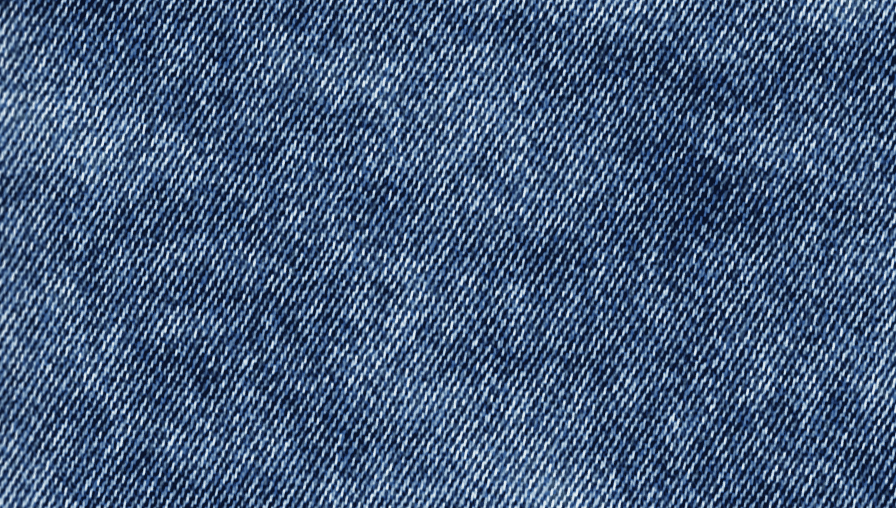
Write a Shadertoy shader that draws this texture.

```glsl
// Washed blue denim: leaning twill stitches under soft, worn fading.

// Lengths are fractions of the canvas height.
const float YARN_WIDTH    = 0.0055;  // spacing of the warp yarns
const float STITCH_PERIOD = 0.0375;  // stitch and gap along one yarn
const float YARN_LEAN     = 0.17;    // sideways drift per unit of height
const float TWILL_STEP    = 1.0 / 3.0;
const float FLOAT_LENGTH  = 0.50;    // share of the period left on top
const float STITCH_JITTER = 0.20;
const float RIDGE_SHARE   = 0.32;    // weight of the unbroken twill ridge
const float WEAVE_WANDER  = 0.0028;
const float FOLD_ANGLE    = -0.30;
const float EDGE_DEFOCUS  = 0.0028;  // blur radius at the left edge
const float EDGE_WIDTH    = 0.20;

const float SHADE_TONE  = 0.08;
const float STITCH_TONE = 0.96;
const float FADE_TONE   = 0.60;
const float FIBRE_TONE  = 0.50;

const vec3 NAVY   = vec3(0.03, 0.065, 0.155);
const vec3 INDIGO = vec3(0.09, 0.175, 0.345);
const vec3 SLATE  = vec3(0.21, 0.30, 0.40);
const vec3 BLUE   = vec3(0.22, 0.375, 0.59);
const vec3 FADED  = vec3(0.40, 0.53, 0.665);
const vec3 PALE   = vec3(0.64, 0.745, 0.83);
const vec3 COTTON = vec3(0.88, 0.92, 0.94);

const int SAMPLES = 3;

vec2 hash2(vec2 p) {
    vec3 q = fract(p.xyx * vec3(0.1031, 0.1030, 0.0973));
    q += dot(q, q.yzx + 33.33);
    return fract((q.xx + q.yz) * q.zy);
}

float cornerSlope(vec2 cell, vec2 offset) {
    float angle = 6.2832 * hash2(cell).x;
    return dot(vec2(cos(angle), sin(angle)), offset);
}

float gradientNoise(vec2 p) {
    vec2 cell = floor(p), f = p - cell;
    vec2 blend = f * f * f * (f * (f * 6.0 - 15.0) + 10.0);
    vec2 e = vec2(1.0, 0.0);
    float low  = mix(cornerSlope(cell, f), cornerSlope(cell + e.xy, f - e.xy), blend.x);
    float high = mix(cornerSlope(cell + e.yx, f - e.yx), cornerSlope(cell + e.xx, f - e.xx), blend.x);
    return mix(low, high, blend.y);
}

// Broad worn folds, cloudy patches and small mottling.
float wornFade(vec2 p) {
    float c = cos(FOLD_ANGLE), s = sin(FOLD_ANGLE);
    vec2 along = vec2(c * p.x + s * p.y, c * p.y - s * p.x);
    float folds   = gradientNoise(along * vec2(1.3, 4.2) + 7.3);
    float patches = gradientNoise(along * vec2(4.5, 8.0) + 21.7);
    float mottle  = gradientNoise(p * vec2(19.0, 15.0) + 40.1);
    float sideLight = 0.06 * (0.85 - p.x);
    return 0.50 * folds + 0.32 * patches + 0.28 * mottle + sideLight;
}

// Piecewise ramp from deep gaps to bare cotton.
vec3 denimColor(float tone, float blueness) {
    vec3 middle = mix(SLATE, BLUE, smoothstep(0.25, 0.70, blueness));
    vec3 color = mix(NAVY, INDIGO, smoothstep(0.05, 0.24, tone));
    color = mix(color, middle, smoothstep(0.22, 0.48, tone));
    color = mix(color, FADED, smoothstep(0.46, 0.76, tone));
    color = mix(color, PALE, smoothstep(0.74, 0.98, tone));
    return mix(color, COTTON, smoothstep(0.98, 1.32, tone));
}

vec3 weave(vec2 p, vec2 wander, float fade) {
    vec2 q = p + wander;

    // Each yarn repeats its stitch one twill step above its neighbour.
    float yarn = (q.x - YARN_LEAN * q.y) / YARN_WIDTH;
    float yarnId = floor(yarn);
    float jitter = STITCH_JITTER * (hash2(vec2(yarnId, 11.0)).x - 0.5);
    float run = q.y / STITCH_PERIOD - yarnId * TWILL_STEP + jitter;
    vec2 random = hash2(vec2(yarnId, floor(run)) + 60.0);

    // Rounded thread profile with soft ends.
    float across = 2.0 * fract(yarn) - 1.0;
    float end = abs(fract(run) - 0.5);
    float halfLength = 0.5 * FLOAT_LENGTH * mix(0.75, 1.25, random.y);
    float stitch = 1.0 - smoothstep(halfLength - 0.10, halfLength + 0.07, end);
    stitch *= (1.0 - 0.40 * across * across) * mix(0.50, 1.35, random.x);

    // The ridge joins neighbouring stitches into a diagonal line.
    float ridgePhase = q.y / STITCH_PERIOD - (yarn - 0.5) * TWILL_STEP;
    float ridge = 0.5 - 0.5 * cos(6.2832 * ridgePhase);
    float body = mix(stitch, ridge, RIDGE_SHARE);

    float fibre = gradientNoise(p * vec2(190.0, 110.0) + 3.7);
    float tone = SHADE_TONE + STITCH_TONE * body + FADE_TONE * fade + FIBRE_TONE * fibre;
    return denimColor(tone, random.y);
}

void mainImage(out vec4 fragColor, in vec2 fragCoord) {
    float pixel = 1.0 / iResolution.y;
    vec2 p = fragCoord * pixel;
    float fade = wornFade(p);
    vec2 wander = WEAVE_WANDER * vec2(gradientNoise(p * 9.0), gradientNoise(p * 11.0 + 50.0));

    // Average samples over the pixel, spread wider at the blurred left edge.
    float spread = pixel + EDGE_DEFOCUS * (1.0 - smoothstep(0.0, EDGE_WIDTH, p.x));
    vec3 color = vec3(0.0);
    for (int j = 0; j < SAMPLES; j++) {
        for (int i = 0; i < SAMPLES; i++) {
            vec2 offset = (vec2(i, j) + 0.5) / float(SAMPLES) - 0.5;
            color += weave(p + offset * spread, wander, fade);
        }
    }
    fragColor = vec4(color / float(SAMPLES * SAMPLES), 1.0);
}
```
